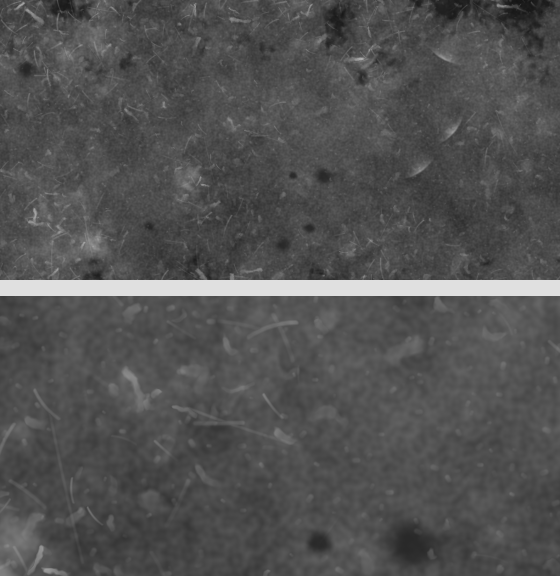
Top, the full canvas; bottom, a detail of the centre.
A Shadertoy shader for this texture:

```glsl
#define BASE_GRAY 0.288
#define BROAD_TONE 0.092
#define MOTTLE 0.050
#define GRAIN 0.046
#define HOLLOW_DEPTH 0.58
#define PIT_COUNT 9
#define PIT_GRAY 0.13
#define RIDGE_COUNT 3
#define RIDGE_GLOW 0.34
#define STRAW_GLOW 0.23
#define FLAKE_GLOW 0.145
#define PI 3.14159

vec3 hash3(vec2 c) {
    vec3 q = fract(c.xyx * vec3(0.1031, 0.1030, 0.0973));
    q += dot(q, q.yxz + 33.33);
    return fract((q.xxy + q.yzz) * q.zyx);
}

vec2 rotate(vec2 v, float angle) {
    float c = cos(angle), s = sin(angle);
    return vec2(c * v.x + s * v.y, c * v.y - s * v.x);
}

float cornerSlope(vec2 cell, vec2 offset) {
    float angle = 2.0 * PI * hash3(cell).x;
    return dot(vec2(cos(angle), sin(angle)), offset);
}

float gradientNoise(vec2 p) {
    vec2 i = floor(p), f = p - i, e = vec2(1.0, 0.0);
    vec2 u = f * f * f * (f * (f * 6.0 - 15.0) + 10.0);
    return mix(mix(cornerSlope(i, f), cornerSlope(i + e, f - e), u.x),
               mix(cornerSlope(i + e.yx, f - e.yx), cornerSlope(i + 1.0, f - 1.0), u.x), u.y);
}

float fbm(vec2 p) {
    float sum = 0.0, amp = 1.0;
    for (int i = 0; i < 4; i++) {
        sum += amp * gradientNoise(p);
        p = rotate(p, 0.6) * 2.03 + 17.3;
        amp *= 0.5;
    }
    return sum;
}

// Bent capsules, one per cell; halfSize is in canvas heights
float scatter(vec2 p, float cells, float seed, vec2 halfSize, float bend, float density) {
    vec2 home = floor(p * cells);
    float soft = 0.7 / iResolution.y, light = 0.0;
    for (int y = -1; y <= 1; y++)
    for (int x = -1; x <= 1; x++) {
        vec2 cell = home + vec2(x, y);
        vec3 place = hash3(cell + seed), look = hash3(cell + seed + 57.0);
        vec2 q = rotate(p - (cell + place.xy) / cells, place.z * PI);
        vec2 size = halfSize * mix(0.4, 1.0, look.x);
        q.y += bend * (look.z - 0.5) * q.x * q.x / size.x;
        float dist = length(vec2(max(abs(q.x) - size.x + size.y, 0.0), q.y));
        float shape = 1.0 - smoothstep(size.y * 0.5 - soft, size.y + soft, dist);
        float present = smoothstep(look.y, look.y + 0.12, density);
        float taper = mix(0.5, 1.0, smoothstep(-size.x, size.x, q.x));
        light = max(light, shape * present * taper * mix(0.25, 1.0, look.z));
    }
    return light;
}

// Sharp lower lip with a glow that fades upward
float ridge(vec2 q) {
    q.y -= 3.0 * q.x * q.x;
    float lip = smoothstep(-0.006, 0.004, q.y);
    float up = max(q.y, 0.0);
    float crest = 0.65 * exp(-up / 0.010 - q.x * q.x / 0.0022);
    return lip * (crest + 0.35 * exp(-up / 0.06 - q.x * q.x / 0.0016));
}

void mainImage(out vec4 fragColor, in vec2 fragCoord) {
    vec2 p = fragCoord / iResolution.y;
    vec2 canvas = vec2(iResolution.x / iResolution.y, 1.0);
    vec2 warped = p + 0.010 * vec2(fbm(p * 24.0), fbm(p * 24.0 + 40.0));

    // Litter gathers along the top, the bottom and the left
    float rim = max(smoothstep(0.55, 1.0, p.y), 1.0 - smoothstep(0.0, 0.16, p.y));
    float leftSide = 1.0 - smoothstep(0.15, 0.8, p.x / canvas.x);
    float clump = fbm(p * 3.2 + 7.0);
    float clutter = clamp(0.14 + 0.26 * leftSide + 0.36 * rim + 0.8 * clump, 0.0, 1.0);

    // Soil tone with fine grain, rougher in the litter, and soft pale hazes
    float gray = BASE_GRAY + BROAD_TONE * fbm(p * 2.2) + MOTTLE * fbm(p * 10.0 + 5.0);
    gray += 0.10 * clutter * fbm(warped * 15.0 + 31.0);
    gray += GRAIN * (gradientNoise(p * 60.0) + gradientNoise(p * 115.0 + 9.0));
    gray += 0.17 * smoothstep(0.22, 0.8, fbm(warped * 4.5 + 21.0)) * (0.3 + clutter);

    // Ragged hollows near the rim and round pits
    float ragged = fbm(warped * 4.5 + 63.0) + 0.35 * gradientNoise(warped * 38.0);
    float hollow = smoothstep(0.38, 0.90, ragged + 0.36 * rim);
    gray *= 1.0 - HOLLOW_DEPTH * hollow * smoothstep(0.1, 0.8, rim + 0.15);
    for (int i = 0; i < PIT_COUNT; i++) {
        vec3 h = hash3(vec2(float(i) * 3.7, 5.0));
        float radius = mix(0.014, 0.034, h.z);
        float pit = 1.0 - smoothstep(0.25 * radius, 1.25 * radius, length(warped - h.xy * canvas));
        gray = mix(gray, PIT_GRAY, 0.8 * pit);
    }

    // Flakes and specks
    float flakes = 0.8 * scatter(warped, 13.0, 11.0, vec2(0.032, 0.016), 0.4, 0.15 + 0.55 * clutter);
    flakes = max(flakes, scatter(warped, 24.0, 29.0, vec2(0.019, 0.008), 0.5, 0.2 + 0.7 * clutter));
    gray += FLAKE_GLOW * flakes;
    gray += 0.10 * scatter(p, 44.0, 83.0, vec2(0.0065, 0.0042), 0.0, 0.55);

    // Straws, from long and faint to short and bright, then pale shards
    float straws = 0.45 * scatter(p, 7.0, 101.0, vec2(0.11, 0.0025), 0.2, 0.05 + 0.85 * clutter);
    straws = max(straws, 0.7 * scatter(p, 12.0, 131.0, vec2(0.050, 0.0036), 0.25, 0.9 * clutter));
    straws = max(straws, 0.8 * scatter(p, 19.0, 173.0, vec2(0.034, 0.0034), 0.35, 0.05 + 0.9 * clutter));
    straws = max(straws, 1.2 * scatter(warped, 14.0, 211.0, vec2(0.042, 0.0085), 0.3, 1.4 * clutter - 0.5));
    gray += STRAW_GLOW * straws * (0.35 + clutter);

    // Glowing ridges
    for (int i = 0; i < RIDGE_COUNT; i++) {
        vec3 h = hash3(vec2(float(i) * 5.3, 91.0));
        gray += RIDGE_GLOW * ridge(rotate(p - h.xy * canvas, (h.z - 0.5) * 2.4));
    }

    fragColor = vec4(vec3(clamp(gray, 0.06, 0.85)), 1.0);
}
```
